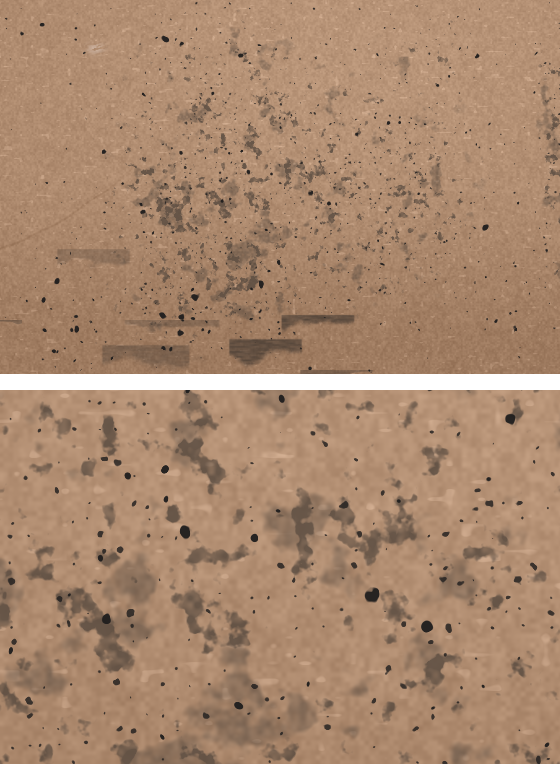
Top, the full canvas; bottom, a detail of the centre.
A Shadertoy shader for this texture:

```glsl
float hash(vec2 p) {
    vec3 q = fract(vec3(p.xyx) * 0.1031);
    q += dot(q, q.yzx + 33.33);
    return fract((q.x + q.y) * q.z);
}

float noise(vec2 p) {
    vec2 i = floor(p), f = fract(p);
    f = f * f * (3.0 - 2.0 * f);
    return mix(mix(hash(i), hash(i + vec2(1, 0)), f.x),
               mix(hash(i + vec2(0, 1)), hash(i + 1.0), f.x), f.y);
}

float fbm(vec2 p) {
    float sum = 0.0, amp = 0.533;
    for (int i = 0; i < 4; i++) {
        sum += amp * noise(p);
        p = mat2(1.6, 1.2, -1.2, 1.6) * p + 17.3;
        amp *= 0.5;
    }
    return sum;
}

// Soft elliptical region, 1 at its centre
float region(vec2 p, vec2 centre, vec2 radius) {
    vec2 d = (p - centre) / radius;
    return exp(-dot(d, d));
}

// One ragged fleck per grid cell, present with the given chance
float flecks(vec2 p, float cells, float chance, float maxRadius, float seed) {
    vec2 id = floor(p * cells);
    vec2 key = id + seed;
    vec2 centre = (id + 0.3 + 0.4 * vec2(hash(key), hash(key + 41.7))) / cells;
    float size = hash(key + 83.1);
    float radius = maxRadius * mix(0.25, 1.0, size * size);
    float angle = 6.283 * hash(key + 19.9);
    vec2 d = mat2(cos(angle), sin(angle), -sin(angle), cos(angle)) * (p - centre);
    d.y *= 1.0 + 0.8 * hash(key + 57.3);
    float edge = length(d) - radius * (0.5 + noise(p * 1.1 / maxRadius + seed));
    float blur = 0.8 / iResolution.y;
    return (1.0 - smoothstep(-blur, blur, edge)) * step(hash(key + 7.7), chance);
}

// Dragged ink: crisp upper edge, ragged lower edge
float smear(vec2 p, vec2 topLeft, vec2 size) {
    vec2 q = (p - topLeft) / size * vec2(1, -1);
    float depth = 0.3 + 0.65 * noise(vec2(q.x * 3.5, topLeft.x * 40.0)) + 0.25 * (fbm(p * 50.0) - 0.5);
    float sides = smoothstep(0.0, 0.03, q.x) * (1.0 - smoothstep(0.97, 1.0, q.x));
    float body = smoothstep(0.0, 0.06, q.y) * (1.0 - smoothstep(depth - 0.2, depth + 0.05, q.y));
    return sides * body * (0.65 + 0.35 * noise(p * vec2(50, 220)));
}

void mainImage(out vec4 fragColor, in vec2 fragCoord) {
    vec2 p = fragCoord / iResolution.y;

    // Cardboard: broad light falloff, mottling, fine fibres
    float light = 0.675 + 0.05 * region(p, vec2(0.95, 0.85), vec2(0.75, 0.5))
                - 0.06 * (1.0 - smoothstep(0.0, 0.55, p.y));
    light += 0.035 * (fbm(p * 28.0) - 0.5);
    light += 0.06 * (noise(p * 230.0) - 0.5) + 0.045 * (noise(p * vec2(150, 95) + 9.0) - 0.5);
    vec3 color = vec3(light, light * 0.98 - 0.127, light * 0.93 - 0.203);

    // Pale loose fibres
    color += 0.07 * smoothstep(0.84, 0.95, noise(p * vec2(70, 130) + 31.0));

    // Faint crease
    float crease = abs(p.y - 0.34 - 0.35 * p.x - 0.7 * p.x * p.x + 0.008 * noise(p * 20.0));
    color -= 0.045 * (1.0 - smoothstep(0.0, 0.006, crease)) * (1.0 - smoothstep(0.25, 0.38, p.x));

    // Worn grime, clustered in a few regions
    float wear = region(p, vec2(0.56, 0.62), vec2(0.24, 0.3))
               + region(p, vec2(1.04, 0.5), vec2(0.24, 0.26))
               + 0.8 * region(p, vec2(0.55, 0.28), vec2(0.28, 0.2))
               + region(p, vec2(1.49, 0.6), vec2(0.06, 0.35))
               + 0.5 * region(p, vec2(1.15, 0.9), vec2(0.1, 0.1));
    wear = min(wear, 1.0);
    float cluster = wear * (0.4 + 0.9 * fbm(p * 9.0 + 4.0));
    float spots = fbm(p * 52.0 + 60.0) + 0.22 * cluster;
    float patches = fbm(p * 24.0 + 12.0) + 0.2 * cluster;
    float grime = 0.8 * smoothstep(0.78, 0.9, spots) + 0.5 * smoothstep(0.74, 0.88, patches);
    grime *= smoothstep(0.1, 0.45, cluster) * (0.55 + 0.6 * noise(p * 160.0));
    color = mix(color, vec3(0.33, 0.28, 0.24), clamp(grime, 0.0, 0.8));

    // Ink smears along the bottom
    float ink = 0.8 * smear(p, vec2(0.75, 0.16), vec2(0.2, 0.075))
              + 0.8 * smear(p, vec2(0.61, 0.096), vec2(0.2, 0.1))
              + 0.45 * smear(p, vec2(0.27, 0.08), vec2(0.24, 0.1))
              + 0.35 * smear(p, vec2(0.33, 0.145), vec2(0.26, 0.035))
              + 0.3 * smear(p, vec2(0.15, 0.335), vec2(0.2, 0.05))
              + 0.5 * smear(p, vec2(-0.02, 0.145), vec2(0.08, 0.015))
              + 0.5 * smear(p, vec2(0.8, 0.012), vec2(0.2, 0.02));
    color = mix(color, vec3(0.26, 0.22, 0.19), min(ink, 0.85));

    // Black flecks, from dust to blots
    float drips = region(p, vec2(0.17, 0.1), vec2(0.1, 0.12))
                + region(p, vec2(0.47, 0.11), vec2(0.08, 0.06))
                + 0.7 * region(p, vec2(0.74, 0.17), vec2(0.05, 0.05))
                + 0.8 * region(p, vec2(1.35, 0.18), vec2(0.05, 0.18));
    float black = flecks(p, 22.0, 0.012 + 0.5 * drips, 0.012, 3.0);
    black = max(black, flecks(p + 0.37, 38.0, 0.02 + 0.2 * drips + 0.08 * wear, 0.006, 71.0));
    black = max(black, 0.85 * flecks(p + 0.71, 75.0, 0.01 + 0.22 * wear, 0.0035, 137.0));
    color = mix(color, vec3(0.12, 0.115, 0.115), 0.95 * black);

    // Pale scuff
    vec2 s = p - vec2(0.255, 0.87);
    float scuff = region(s, vec2(0), vec2(0.022, 0.014)) * smoothstep(0.25, 0.7, noise(vec2(s.x + s.y * 2.0, s.y - s.x * 0.4) * vec2(40, 260)));
    color = mix(color, vec3(0.82, 0.73, 0.67), 0.75 * scuff);

    fragColor = vec4(clamp(color, 0.0, 1.0), 1.0);
}
```
